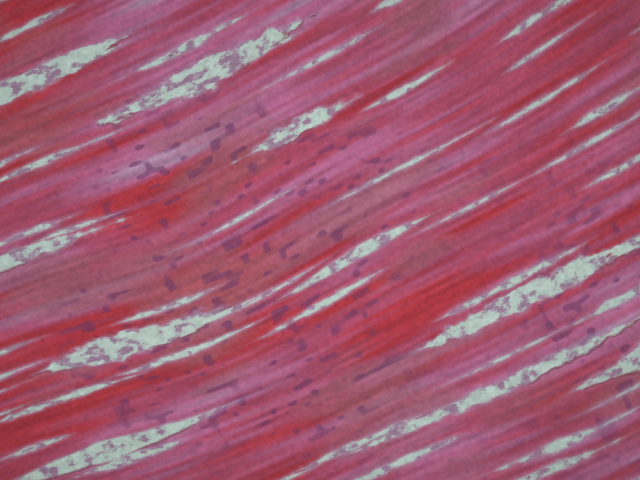
A Shadertoy shader for this texture:

```glsl
// Stained muscle tissue: slanted red and pink fibres split by ragged pale gaps.
#define FIBRE_ANGLE 0.47
#define FIBRE_FAN 0.16
#define FIBRE_WARP 0.045
#define TONE_SPREAD 1.08
#define GAP_CHANCE 0.72
#define SLIT_CHANCE 0.62
#define RAGGED 0.016
#define EDGE_SOFT 0.0035
#define HALO_WIDTH 0.014
#define GRAIN 0.07
#define VIGNETTE 0.20

const vec3 RED   = vec3(0.65, 0.22, 0.26);
const vec3 ROSE  = vec3(0.64, 0.29, 0.39);
const vec3 MAUVE = vec3(0.66, 0.38, 0.52);
const vec3 LILAC = vec3(0.66, 0.53, 0.64);
const vec3 DULL  = vec3(0.59, 0.37, 0.42);
const vec3 PALE  = vec3(0.68, 0.75, 0.72);
const vec3 NUCLEUS = vec3(0.40, 0.22, 0.38);
const vec3 SHADOW  = vec3(0.42, 0.16, 0.20);

float hash(vec2 p) {
    return fract(sin(dot(p, vec2(127.1, 311.7))) * 43758.5453);
}

float noise(vec2 p) {
    vec2 i = floor(p), f = fract(p);
    f = f * f * (3.0 - 2.0 * f);
    return mix(mix(hash(i), hash(i + vec2(1, 0)), f.x),
               mix(hash(i + vec2(0, 1)), hash(i + vec2(1, 1)), f.x), f.y);
}

float fbm(vec2 p) {
    float sum = 0.0, amp = 0.5;
    for (int k = 0; k < 4; k++) {
        sum += amp * noise(p);
        p = p * 2.03 + 17.3;
        amp *= 0.5;
    }
    return sum / 0.9375;
}

// Canvas position to (along, across) the fibres, gently fanned and bent
vec2 fibreSpace(vec2 p) {
    float c = cos(FIBRE_ANGLE), s = sin(FIBRE_ANGLE);
    vec2 q = vec2(c * p.x + s * p.y, c * p.y - s * p.x);
    q.y -= FIBRE_FAN * (p.x - 0.67) * (p.y - 0.5);
    q.y += FIBRE_WARP * (noise(p * 2.3 + 4.0) - 0.5);
    return q;
}

// Scattered lens-shaped gaps: x = depth inside the nearest, y = side of its axis
vec2 gaps(vec2 q, vec2 cell, float halfWidth, float chance, float seed) {
    vec2 base = floor(q / cell);
    vec2 best = vec2(-1.0, 0.0);
    float fray = fbm(q * vec2(38.0, 62.0) + seed) - 0.5;
    float swell = 0.6 + 0.8 * noise(q * vec2(13.0, 5.0) + seed);
    for (int j = -1; j <= 1; j++)
    for (int i = -1; i <= 1; i++) {
        vec2 id = base + vec2(i, j);
        vec2 key = id + seed;
        if (hash(key + 3.7) > chance) continue;
        vec2 centre = (id + 0.15 + 0.7 * vec2(hash(key), hash(key + 9.1))) * cell;
        float halfLength = cell.x * mix(0.2, 0.5, hash(key + 21.3));
        float w = halfWidth * mix(0.55, 1.4, hash(key + 33.9));
        float rough = RAGGED * mix(0.25, 1.8, hash(key + 41.2));
        vec2 d = q - centre;
        float x = d.x / halfLength;
        float depth = w * swell * (1.0 - x * x) - abs(d.y)
                    + fray * min(rough, 1.6 * w);
        if (depth > best.x) best = vec2(depth, d.y);
    }
    return best;
}

// Fibre colour from streaks of three widths over broad patches
vec3 fibreColour(vec2 p, vec2 q) {
    float tone = 0.42 * noise(q * vec2(2.2, 13.0))
               + 0.32 * noise(q * vec2(3.5, 36.0) + 7.0)
               + 0.26 * noise(q * vec2(6.0, 88.0) + 13.0);
    tone += 0.42 * (noise(p * 2.4 + 31.0) - 0.5);
    tone = 0.5 + (tone - 0.5) * TONE_SPREAD;
    vec3 col = mix(RED, ROSE, smoothstep(0.30, 0.52, tone));
    col = mix(col, MAUVE, smoothstep(0.52, 0.72, tone));
    col = mix(col, LILAC, smoothstep(0.72, 0.95, tone));
    float dull = smoothstep(0.50, 0.72, fbm(q * vec2(4.0, 11.0) + 53.0));
    col = mix(col, DULL, 0.65 * dull);
    return col * (0.92 + 0.16 * noise(q * vec2(9.0, 120.0) + 71.0));
}

void mainImage(out vec4 fragColor, in vec2 fragCoord) {
    vec2 p = fragCoord / iResolution.y;
    vec2 centred = fragCoord / iResolution.xy - 0.5;
    vec2 q = fibreSpace(p);
    vec3 col = fibreColour(p, q);

    // Small dark nuclei gathered in patches
    float patches = smoothstep(0.52, 0.75, noise(p * 3.1 + 83.0));
    float nuclei = smoothstep(0.66, 0.90, noise(q * vec2(42.0, 70.0) + 5.0));
    col = mix(col, NUCLEUS, 0.55 * nuclei * (0.12 + 0.88 * patches));

    // Wide gaps and thin slits with lilac rims
    vec2 wide = gaps(q, vec2(0.62, 0.21), 0.019, GAP_CHANCE, 12.0);
    vec2 thin = gaps(q, vec2(0.31, 0.075), 0.0052, SLIT_CHANCE, 57.0);
    vec2 gap = wide.x > thin.x ? wide : thin;
    float halo = smoothstep(-HALO_WIDTH, 0.001, gap.x);
    col = mix(col, LILAC, 0.75 * halo * halo);

    // Dark lower lip, then the mottled pale opening
    float lip = smoothstep(-0.007, -0.002, wide.x) * step(wide.y, 0.0);
    col = mix(col, SHADOW, 0.5 * lip * smoothstep(0.45, 0.7, noise(q * 9.0)));
    float mottle = fbm(q * vec2(55.0, 75.0) + 91.0);
    vec3 opening = mix(LILAC * 0.92, PALE, smoothstep(0.28, 0.52, mottle));
    opening *= 0.92 + 0.16 * mottle;
    col = mix(col, opening, smoothstep(-EDGE_SOFT, EDGE_SOFT, gap.x));

    // Soft grain and darker corners
    col *= 1.0 + GRAIN * (noise(p * 210.0) + noise(p * 110.0 + 9.0) - 1.0);
    col *= 1.04 - VIGNETTE * dot(centred, centred) * 1.6;
    fragColor = vec4(clamp(col, 0.0, 1.0), 1.0);
}
```
